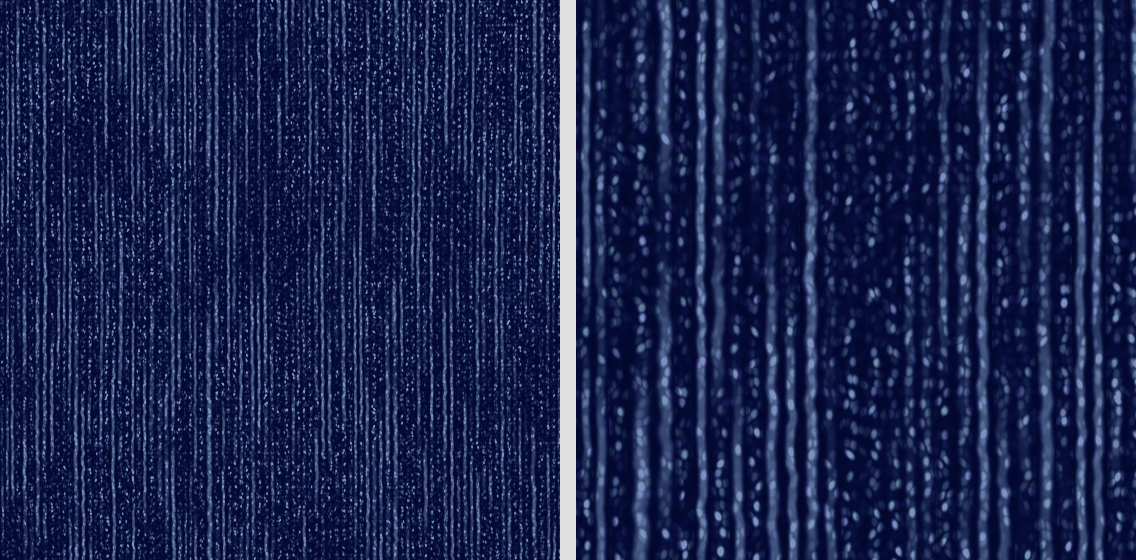
Left, the full canvas; right, a detail of the centre.
Reproduce this texture procedurally as a three.js fragment shader.

```glsl
// Ribbed indigo pile fabric: narrow vertical cords, some running into long
// pale streaks, the rest broken up into small slanted flecks of yarn.
// Column noise sets the streaks, scattered blobs the flecks, a ramp the colours.

varying vec2 vUv;

const float CORDS = 88.0;                     // cords across the canvas
const vec2 FLECK_GRID = vec2(225.0, 165.0);   // flecks across and up
const float FLECK_SLANT = 0.35;
const float FLECK_GAIN = 1.12;
const float STREAK_LOW = 0.40;                // noise level where a streak starts
const float STREAK_HIGH = 0.74;               // noise level of a full streak
const float STREAK_TONE = 0.80;
const float CORD_WOBBLE = 0.22;
const float TINT_AMOUNT = 0.05;

const vec3 MIDNIGHT = vec3(0.008, 0.025, 0.170);
const vec3 NAVY     = vec3(0.030, 0.060, 0.240);
const vec3 INDIGO   = vec3(0.100, 0.150, 0.310);
const vec3 DENIM    = vec3(0.190, 0.250, 0.420);
const vec3 STEEL    = vec3(0.310, 0.390, 0.560);
const vec3 PALE     = vec3(0.480, 0.570, 0.740);

float hash(vec2 p) {
  return fract(sin(dot(p, vec2(127.1, 311.7))) * 43758.5453);
}

float noise(vec2 p) {
  vec2 i = floor(p);
  vec2 f = fract(p);
  f = f * f * (3.0 - 2.0 * f);
  float low = mix(hash(i), hash(i + vec2(1.0, 0.0)), f.x);
  float high = mix(hash(i + vec2(0.0, 1.0)), hash(i + vec2(1.0, 1.0)), f.x);
  return mix(low, high, f.y);
}

// Brightest of the soft blobs around p: x is brightness, y is a random tint
vec2 flecks(vec2 p) {
  p.x += FLECK_SLANT * sin(p.y * 0.9 + 6.0 * noise(p * 0.15));
  vec2 cell = floor(p);
  vec2 best = vec2(0.0, 0.5);
  for (int j = -1; j <= 1; j++) {
    for (int i = -1; i <= 1; i++) {
      vec2 c = cell + vec2(float(i), float(j));
      vec2 jitter = vec2(hash(c + 3.7), hash(c + 41.3));
      vec2 d = p - c - 0.15 - 0.7 * jitter;
      d.x += d.y * FLECK_SLANT * (hash(c + 17.9) * 2.0 - 1.0);
      float level = pow(hash(c + 71.1), 1.7);
      float blob = level * smoothstep(0.78, 0.2, length(d));
      if (blob > best.x) best = vec2(blob, hash(c + 93.5));
    }
  }
  return best;
}

// How strongly a cord is a pale streak at this height
float streak(float cord, float y) {
  float start = 20.0 * hash(vec2(cord, 5.0));
  float n = 0.62 * noise(vec2(y * 4.0 + start, cord))
          + 0.38 * noise(vec2(y * 15.0 + start, cord + 200.0));
  n += 0.16 * (hash(vec2(cord, 9.0)) - 0.5);
  return smoothstep(STREAK_LOW, STREAK_HIGH, n);
}

// Six colours spaced evenly over tones 0 to 1
vec3 ramp(float tone) {
  float t = clamp(tone, 0.0, 1.0) * 5.0;
  vec3 c = mix(MIDNIGHT, NAVY, clamp(t, 0.0, 1.0));
  c = mix(c, INDIGO, clamp(t - 1.0, 0.0, 1.0));
  c = mix(c, DENIM, clamp(t - 2.0, 0.0, 1.0));
  c = mix(c, STEEL, clamp(t - 3.0, 0.0, 1.0));
  return mix(c, PALE, clamp(t - 4.0, 0.0, 1.0));
}

void main() {
  // Cords with uneven spacing and a slow sway
  float x = vUv.x * CORDS;
  x += 0.7 * noise(vec2(x * 0.35, 3.0)) + 0.5 * noise(vUv * vec2(5.0, 4.0));
  float cord = floor(x);
  float across = fract(x) - 0.5;
  across += CORD_WOBBLE * (noise(vec2(vUv.y * 110.0, cord)) - 0.5);

  // Rounded cord section with dark gaps between
  float halfWidth = mix(0.38, 0.50, hash(vec2(cord, 2.0)));
  float body = smoothstep(halfWidth, 0.08, abs(across));

  // Flecked pile, replaced by pale yarn along the streaks
  vec2 fleck = flecks(vUv * FLECK_GRID);
  float patchTone = noise(vUv * vec2(9.0, 7.0)) - 0.5;
  float pile = mix(0.38, 1.0, body) * fleck.x * FLECK_GAIN + 0.05 * body;
  pile *= 1.0 + 0.5 * patchTone;
  float yarn = body * (STREAK_TONE + 0.45 * (fleck.x - 0.3));
  float tone = mix(pile, yarn, streak(cord, vUv.y));
  tone += 0.06 * (noise(vUv * 300.0) - 0.5) + 0.02;

  // Flecks lean to violet blue or to teal
  vec3 color = ramp(tone);
  float lean = (fleck.y - 0.5) * fleck.x;
  color += TINT_AMOUNT * lean * vec3(-0.6, 0.4, -1.6);
  gl_FragColor = vec4(color, 1.0);
}
```
